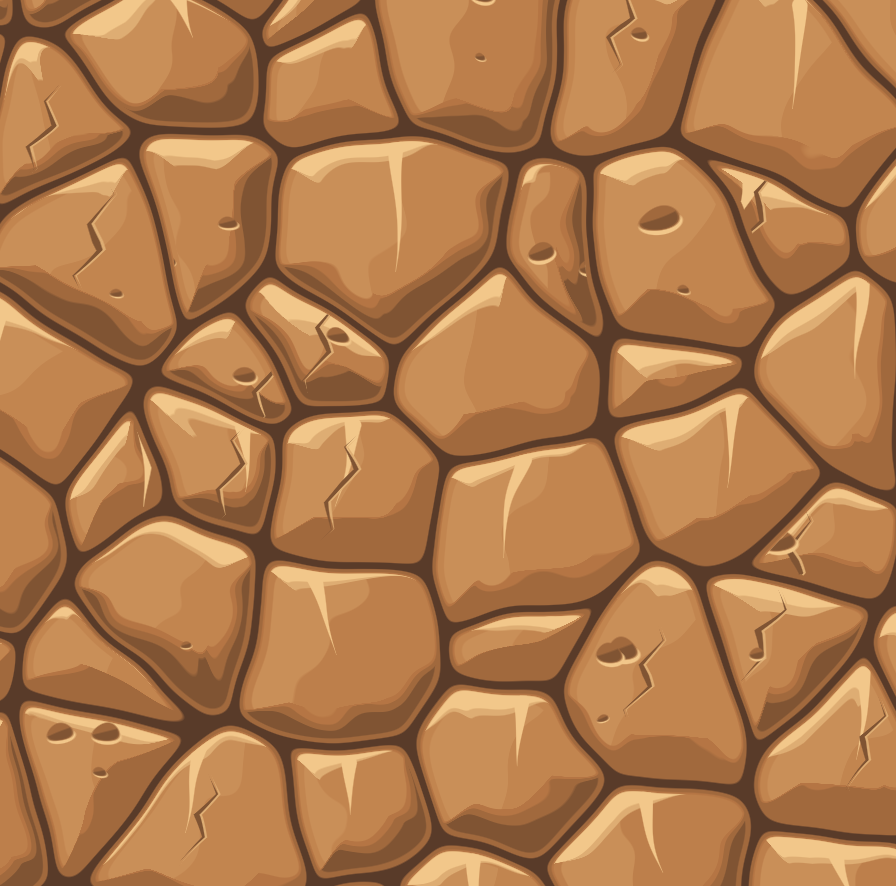
Give the GLSL for this texture, as a Shadertoy shader.

```glsl
// Cartoon wall of rounded tan stones set in dark mortar.
// A weighted Voronoi diagram shapes the stones; soft edge distances and their
// normals carve flat rims, highlights and shadows, then chips and cracks follow.

#define SCALE 6.0         // grid cells per canvas height
#define SEED 17.0         // picks another wall
#define JITTER 0.88       // scatter of the stone centres
#define SIZE_SPREAD 0.46  // difference between large and small stones
#define GAP 0.024         // half width of the mortar
#define RIM 0.058         // inner edge of the rim
#define ROUNDING 0.04     // softness of the corners
#define WARP 0.09         // bend of the outlines
#define SHINE 0.135       // highlight width
#define SHADE 0.23        // shadow width

const vec3 MORTAR = vec3(0.35, 0.23, 0.16);
const vec3 DEEP = vec3(0.50, 0.33, 0.20);
const vec3 SHADOW = vec3(0.63, 0.41, 0.24);
const vec3 EDGE = vec3(0.71, 0.46, 0.265);
const vec3 STONE = vec3(0.76, 0.52, 0.31);
const vec3 FACET = vec3(0.79, 0.56, 0.345);
const vec3 PALE = vec3(0.87, 0.68, 0.45);
const vec3 LIGHT = vec3(0.95, 0.78, 0.54);

vec2 hash2(vec2 p) {
    vec3 q = fract((p.xyx + SEED) * vec3(0.1031, 0.1030, 0.0973));
    q += dot(q, q.yzx + 33.33);
    return fract((q.xx + q.yz) * q.zy);
}

// Gradient noise, roughly -0.7 to 0.7
float corner(vec2 cell, vec2 offset) {
    float angle = 6.2832 * hash2(cell).x;
    return dot(vec2(cos(angle), sin(angle)), offset);
}

float noise(vec2 p) {
    vec2 i = floor(p), f = p - i, u = f * f * f * (f * (f * 6.0 - 15.0) + 10.0);
    vec2 o = vec2(0.0, 1.0);
    return mix(mix(corner(i, f), corner(i + o.yx, f - o.yx), u.x),
               mix(corner(i + o, f - o), corner(i + 1.0, f - 1.0), u.x), u.y);
}

// Stone centre in xy, size weight in z
vec3 site(vec2 cell) {
    vec2 shift = (hash2(cell) - 0.5) * JITTER + 0.5;
    return vec3(cell + shift, SIZE_SPREAD * hash2(cell + 71.0).x);
}

// Lays ink wherever dist is negative
void paint(inout vec3 color, vec3 ink, float dist, float px) {
    color = mix(color, ink, clamp(0.5 - dist / px, 0.0, 1.0));
}

// Tapered stroke, thick at a and pointed at b
float spike(vec2 p, vec2 a, vec2 b, float width) {
    vec2 pa = p - a, ba = b - a;
    float h = clamp(dot(pa, ba) / dot(ba, ba), 0.0, 1.0);
    return length(pa - ba * h) - width * (1.0 - h) * (1.0 - 0.6 * h);
}

void mainImage(out vec4 fragColor, in vec2 fragCoord) {
    float px = 1.3 * SCALE / iResolution.y;
    vec2 p = fragCoord / iResolution.y * SCALE;
    p += WARP * vec2(noise(p * 1.6), noise(p * 1.6 + 43.0));

    // Find the stone that owns this point
    vec2 home = floor(p), id = home;
    vec3 own = site(home);
    float best = 1e5;
    for (int k = 0; k < 25; k++) {
        vec2 cell = home + vec2(k % 5 - 2, k / 5 - 2);
        vec3 s = site(cell);
        float power = dot(p - s.xy, p - s.xy) - s.z;
        if (power < best) { best = power; id = cell; own = s; }
    }

    // Soft edge distance, outward normal, and height of the stone's top
    vec2 q = p - own.xy, normal = vec2(0.0);
    float total = 0.0, top = 2.0;
    for (int k = 0; k < 25; k++) {
        if (k == 12) continue;
        vec3 s = site(id + vec2(k % 5 - 2, k / 5 - 2));
        vec2 to = s.xy - own.xy;
        float span = length(to);
        vec2 dir = to / span;
        float reach = 0.5 * (span + (own.z - s.z) / span);
        float w = exp(-max(reach - dot(q, dir), 0.0) / ROUNDING);
        total += w;
        normal += w * dir;
        if (dir.y > 0.1) top = min(top, reach / dir.y);
    }
    float d = -ROUNDING * log(total);
    normal /= max(length(normal), 0.001);

    // Per-stone choices
    vec2 pick = hash2(id + 13.0), mark = hash2(id + 29.0);
    float tilt = 1.75 + 0.7 * (pick.x - 0.5);
    vec2 sun = vec2(cos(tilt), sin(tilt));
    float lit = dot(normal, sun);
    float along = dot(q, vec2(sun.y, -sun.x)) * sign(mark.x - 0.3);
    float wobble = noise(p * 2.3 + 9.0);

    // Body with broad flat facets
    vec3 color = mix(STONE, EDGE, 0.35 * step(0.8, pick.y));
    float slant = dot(q, normalize(vec2(0.8, pick.x - 0.7)));
    paint(color, FACET, max(0.10 - d, slant + 0.25 * wobble + 0.05), px);

    // Shadow planes on the lower side
    float shade = smoothstep(0.05, 0.9, -lit + 0.25 * normal.x);
    float depth = SHADE * shade * (0.85 + 0.9 * wobble - 0.35 * along);
    paint(color, EDGE, d - RIM - depth * 1.25, px);
    paint(color, SHADOW, d - RIM * 0.8 - depth, px);
    float core = depth * 0.75 * step(0.45, pick.y) - 0.03;
    paint(color, DEEP, max(RIM - d, d - RIM - core), px);

    // Highlight along the upper side, with a paler plane below it
    float glow = smoothstep(0.5, 0.95, lit);
    float taper = clamp(0.65 - 1.1 * along + 0.5 * wobble, 0.0, 1.1);
    float shine = SHINE * glow * taper - 0.012;
    float veil = shine * (1.3 + 0.6 * mark.y);
    paint(color, PALE, max(RIM - d, d - RIM - veil), px);
    paint(color, LIGHT, max(RIM - d, d - RIM - shine), px);

    // Ridge glint running down from the top
    if (mark.x > 0.58 && top > 0.25) {
        vec2 start = vec2(0.3 * (pick.x - 0.5), top - 0.11);
        vec2 end = start + vec2(0.25 * (pick.y - 0.5), -0.95 * top);
        paint(color, LIGHT, max(RIM - d, spike(q, start, end, 0.055)), px);
    }

    // Zigzag crack with a lit lip
    if (mark.y > 0.76) {
        float zig = 0.22 * abs(fract(q.y * 3.0 + pick.x) - 0.5) + 0.3 * q.y;
        float side = q.x - zig + 0.12;
        float width = 0.022 * (1.0 - abs(q.y - 0.05) / 0.28);
        paint(color, PALE, max(RIM - d, abs(side - 0.018) - width), px);
        paint(color, DEEP, max(RIM - d, abs(side) - width), px);
    }

    // Chipped pits: a dark hollow over a bright lower lip
    for (int k = 0; k < 3; k++) {
        vec2 r = hash2(id * 3.0 + float(k) * 19.0 + 5.0);
        if (mark.x > 0.58 || fract(r.x * 7.0) > 0.62) continue;
        float size = mix(0.035, 0.12, r.y * r.y);
        vec2 v = (q - 0.65 * (r - 0.5)) / size;
        v.y += 0.25 * v.x * (r.x - 0.5);
        float lip = length((v + vec2(-0.1, 0.38)) * vec2(0.85, 1.5)) - 0.95;
        float hollow = length(v * vec2(0.9 + 0.35 * clamp(v.y, -1.5, 1.5), 1.25)) - 0.9;
        paint(color, LIGHT, max(RIM - d, lip * size * 0.7), px);
        paint(color, SHADOW, max(RIM - d, hollow * size * 0.7), px);
        float pit = max(hollow + 0.08, v.y - 0.3 * v.x - 0.05);
        paint(color, DEEP, max(RIM - d, pit * size * 0.7), px);
    }

    // Mortar
    paint(color, MORTAR, d - GAP, px);
    fragColor = vec4(color, 1.0);
}
```
